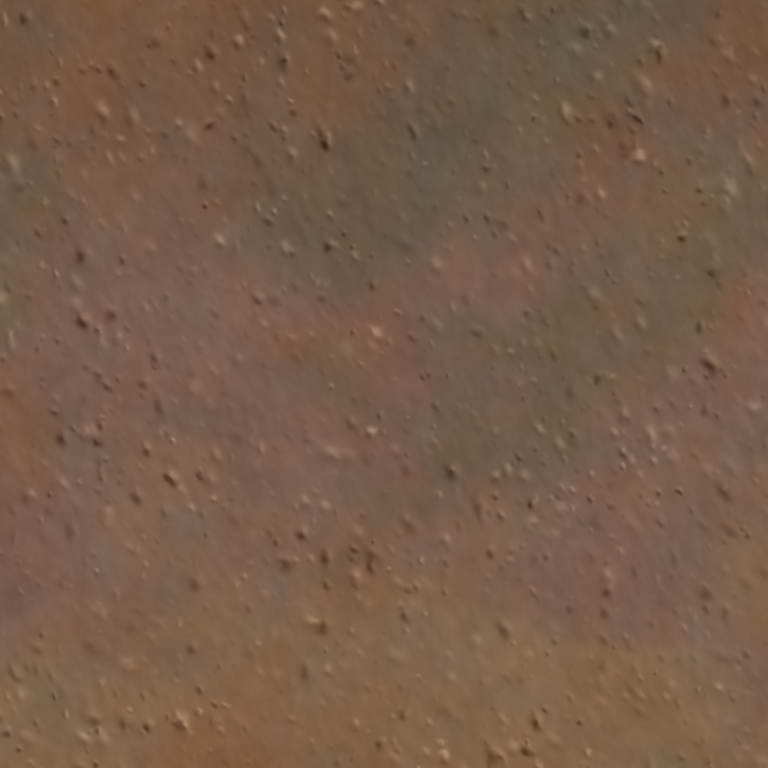
A three.js fragment shader for this texture:

```glsl
// Weathered brown earth with soft colour blotches and tiny slanted grit.
varying vec2 vUv;

float hash(vec2 p) {
  vec3 q = fract(p.xyx * vec3(0.1031, 0.1030, 0.0973));
  q += dot(q, q.yzx + 33.33);
  return fract((q.x + q.y) * q.z);
}

float noise(vec2 p) {
  vec2 i = floor(p), f = fract(p);
  f = f * f * (3.0 - 2.0 * f);
  return mix(mix(hash(i), hash(i + vec2(1.0, 0.0)), f.x),
             mix(hash(i + vec2(0.0, 1.0)), hash(i + 1.0), f.x), f.y);
}

float fbm(vec2 p) {
  float sum = 0.0, amp = 0.5;
  for (int i = 0; i < 4; i++) {
    sum += amp * noise(p);
    p = mat2(1.6, 1.2, -1.2, 1.6) * p + 17.3;
    amp *= 0.5;
  }
  return sum / 0.9375;
}

// Turns a vector so that y runs along the steep, down-right slant.
vec2 slant(vec2 p, float angle) {
  float c = cos(angle), s = sin(angle);
  return vec2(c * p.x + s * p.y, c * p.y - s * p.x);
}

// Soft grains, one per cell: positive are pale, negative are dark shadows.
float grit(vec2 uv, float cells, float seed) {
  vec2 p = uv * cells;
  vec2 home = floor(p);
  float sum = 0.0;
  for (int y = -1; y <= 1; y++) {
    for (int x = -1; x <= 1; x++) {
      vec2 id = home + vec2(float(x), float(y));
      vec2 key = id + seed;
      vec2 center = id + vec2(hash(key + 3.1), hash(key + 57.7));
      vec2 d = slant(p - center, 0.2 + 0.8 * hash(key + 91.3));
      d += 0.16 * (vec2(noise(p * 3.0 + seed), noise(p * 3.0 + seed + 40.0)) - 0.5);
      float size = mix(0.13, 0.25, hash(key + 23.9));
      vec2 stretch = vec2(1.0, mix(0.45, 0.85, hash(key + 11.4)));
      float strength = pow(hash(key + 71.2), 5.0);
      float tone = hash(key + 37.5) < 0.5 ? 1.0 : -1.0;
      vec2 g = d * stretch / size;
      vec2 shade = (d + vec2(0.28, 0.12) * tone) * stretch / size;
      sum += strength * tone * (exp(-dot(g, g)) - 0.45 * exp(-dot(shade, shade)));
    }
  }
  return sum;
}

void main() {
  vec2 uv = vUv;
  vec2 warp = vec2(fbm(uv * 4.0 + 5.0), fbm(uv * 4.0 + 31.0)) - 0.5;
  vec2 p = uv + 0.16 * warp;

  // Light ground at the bottom, darker soil at the top
  vec3 mauve = vec3(0.475, 0.365, 0.305);
  vec3 ochre = vec3(0.505, 0.395, 0.295);
  vec3 color = mix(ochre, mauve, smoothstep(0.1, 0.55, p.y + 0.35 * (fbm(p * 3.0) - 0.5)));
  color = mix(color, vec3(0.43, 0.325, 0.24), 0.8 * smoothstep(0.55, 1.0, p.y));

  // Rust, mauve and moss stains
  float rust = smoothstep(0.52, 0.78, fbm(p * 4.5 + 12.0));
  float plum = smoothstep(0.52, 0.78, fbm(p * 4.0 + 63.0));
  float moss = smoothstep(0.54, 0.78, fbm(p * 4.5 + 87.0));
  color = mix(color, vec3(0.50, 0.345, 0.245), 0.5 * rust);
  color = mix(color, vec3(0.46, 0.35, 0.31), 0.55 * plum);
  color = mix(color, vec3(0.41, 0.355, 0.27), 0.6 * moss);

  // Grey-green band rising from the upper middle to the top right
  vec2 along = vec2(0.36, 0.29);
  vec2 start = p - vec2(0.44, 0.73);
  float band = length(start - along * clamp(dot(start, along) / dot(along, along), 0.0, 1.0));
  color = mix(color, vec3(0.39, 0.345, 0.275), 0.75 * smoothstep(0.17, 0.01, band));

  // Broad mottling and fine slanted fibres
  vec2 fibre = slant(uv, 0.55);
  float mottle = fbm(uv * 13.0 + 9.0) - 0.5;
  float streak = fbm(fibre * vec2(95.0, 48.0)) - 0.5;
  color += 0.045 * mottle + 0.05 * streak;
  color += vec3(0.025, 0.0, -0.02) * (noise(uv * 22.0 + 44.0) - 0.5);

  // Scattered grit, denser in some patches
  float density = mix(0.55, 1.25, smoothstep(0.3, 0.7, fbm(uv * 8.0 + 70.0)));
  float grains = grit(uv, 34.0, 8.0) + 0.7 * grit(uv, 58.0, 140.0);
  grains = clamp(grains * density, -1.0, 1.0);
  color += grains * vec3(0.17, 0.16, 0.145);

  gl_FragColor = vec4(color, 1.0);
}
```
